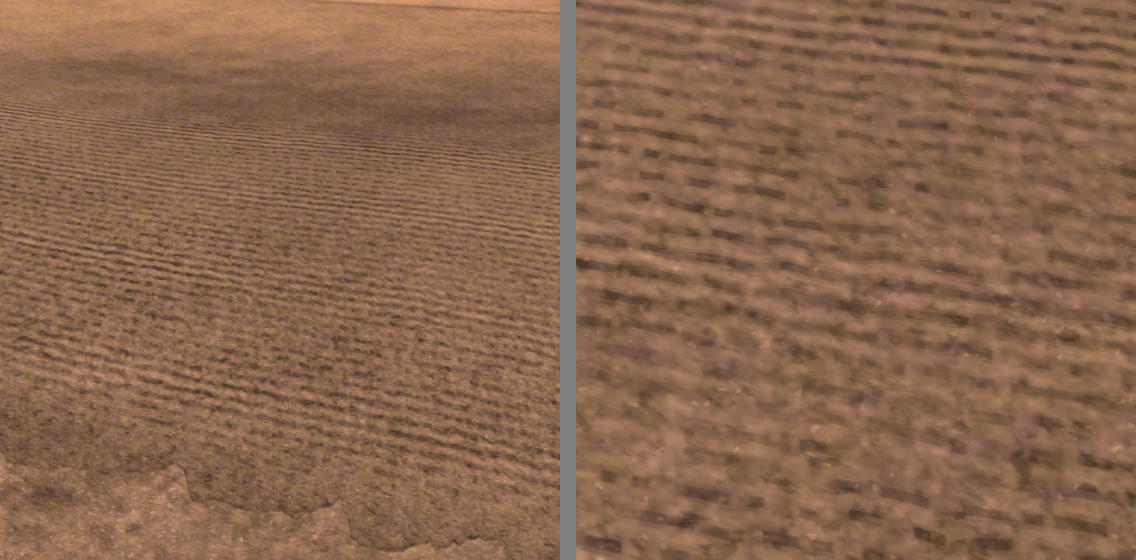
Left, the full canvas; right, a detail of the centre.
Give the GLSL for this texture, as a Shadertoy shader.

```glsl
// Ploughed brown field in perspective, with receding furrows and a crumbling earth bank.
#define ROWS 30.0         // furrows per unit of log depth
#define TRACK_STEP 0.38   // log depth between bold wheel tracks
#define TRACK_PHASE 0.50  // log depth of the nearest track
#define SLOPE_FAR 0.06    // fall of the rows at the horizon
#define SLOPE_GAIN 0.286  // extra fall towards the viewer
#define FIELD_NEAR 0.72   // depth where the furrows stop
#define GROOVE 0.46       // darkness of the furrows
#define GRAIN 0.5         // contrast of the soil grain
#define DARK_SOIL vec3(0.40, 0.292, 0.222)
#define PALE_SOIL vec3(0.735, 0.55, 0.425)
#define WARM_SOIL vec3(0.70, 0.495, 0.345)

float hash(vec2 p) {
    return fract(sin(dot(p, vec2(127.1, 311.7))) * 43758.5453);
}

float noise(vec2 p) {
    vec2 i = floor(p), f = fract(p);
    f = f * f * (3.0 - 2.0 * f);
    return mix(mix(hash(i), hash(i + vec2(1, 0)), f.x),
               mix(hash(i + vec2(0, 1)), hash(i + vec2(1, 1)), f.x), f.y);
}

float fbm(vec2 p) {
    float sum = 0.0, amp = 0.53;
    for (int i = 0; i < 4; i++) {
        sum += amp * noise(p);
        p = mat2(1.6, 1.2, -1.2, 1.6) * p + 7.3;
        amp *= 0.5;
    }
    return sum;
}

// One soft pebble in some of the cells
float pebbles(vec2 p, float density) {
    p += 0.5 * vec2(noise(p * 2.3), noise(p * 2.3 + 17.0));
    vec2 id = floor(p);
    vec2 centre = 0.3 + 0.4 * vec2(hash(id + 3.1), hash(id + 8.7));
    float radius = mix(0.14, 0.34, hash(id + 5.9));
    float dist = length(fract(p) - centre);
    return step(1.0 - density, hash(id)) * (1.0 - smoothstep(radius * 0.5, radius, dist));
}

// Soft elliptical patch
float patchAt(vec2 p, vec2 centre, vec2 size) {
    vec2 q = (p - centre) / size;
    return exp(-dot(q, q));
}

// Upper edge of the bank, measured down from the top
float bankEdge(float x) {
    float f = fract((x - 0.345) / 0.285);
    float spur = pow(f, 3.0) * (1.0 - smoothstep(0.9, 1.0, f)) * smoothstep(0.06, 0.25, x);
    return 0.815 + 0.235 * x - 0.085 * spur + 0.045 * (fbm(vec2(x * 26.0, 4.0)) - 0.5);
}

void mainImage(out vec4 fragColor, in vec2 fragCoord) {
    vec2 uv = fragCoord / iResolution.xy;
    vec2 p = vec2(uv.x, 1.0 - uv.y);
    float px = 1.0 / iResolution.y;

    // Ground coordinates: depth follows the sloping rows
    float bend = 0.006 * sin(p.x * 5.0 + 0.4);
    float depth = (p.y - SLOPE_FAR * p.x - bend) / (1.0 + SLOPE_GAIN * p.x);
    float logDepth = log(max(depth, 0.03));
    float along = (p.x - 0.5) / (max(depth, 0.0) + 0.25);
    float row = logDepth * ROWS;
    float nearness = smoothstep(0.08, 0.5, depth);

    // Broad tone, soil grain and small dark pits
    float broad = fbm(p * vec2(3.5, 9.0) + 2.0);
    vec2 q = vec2(p.x, p.y - 0.2 * p.x);
    float fine = fbm(q * vec2(105.0, 175.0));
    float grit = noise(q * vec2(190.0, 270.0) + 31.0) - 0.5;
    float clods = fbm(vec2(along * 75.0, row * 1.5));
    float tone = 0.47 + 0.36 * (broad - 0.5);
    tone += GRAIN * mix(0.5, 1.0, nearness) * (fine - 0.5 + 0.65 * grit);
    tone += GRAIN * nearness * (clods - 0.5);
    tone -= 0.3 * nearness * smoothstep(0.58, 0.76, fbm(q * vec2(80.0, 125.0) + 50.0));

    // Furrows: bold in the wheel tracks, broken into clods between them
    float inField = smoothstep(0.14, 0.2, depth)
                  * (1.0 - smoothstep(FIELD_NEAR - 0.05, FIELD_NEAR, depth + 0.08 * (broad - 0.5)));
    float trackPos = (fract((logDepth + TRACK_PHASE) / TRACK_STEP + 0.5) - 0.5) * TRACK_STEP;
    float track = exp(-pow(trackPos / 0.06, 2.0));
    float wave = sin(6.28318 * row + 2.0 * (noise(vec2(along * 32.0, row * 0.8)) - 0.5));
    float broken = smoothstep(0.35, 0.65, noise(vec2(along * 80.0, floor(row + 0.25) * 3.7)));
    float strength = mix(0.8 * broken, 0.5 + 0.6 * broken, track)
                   * mix(0.45, 1.15, noise(p * vec2(5, 9) + 9.0));
    tone -= inField * GROOVE * strength * smoothstep(0.15, 0.8, wave);
    tone += inField * (0.1 + 0.14 * track) * smoothstep(0.0, 0.8, -wave);

    // Damp patches and the bare strip next to the bank
    float damp = 0.26 * patchAt(p, vec2(0.82, 0.22), vec2(0.22, 0.06))
               + 0.24 * patchAt(p, vec2(0.18, 0.12), vec2(0.24, 0.035))
               + 0.14 * patchAt(p, vec2(0.52, 0.17), vec2(0.3, 0.05));
    float strip = smoothstep(FIELD_NEAR - 0.03, FIELD_NEAR + 0.03, depth);
    tone -= damp * (0.5 + broad) + 0.15 * strip;

    // Dry streaked far ground and the boundary track
    float far = 1.0 - smoothstep(0.02, 0.17, p.y + 0.1 * (broad - 0.5));
    float streaks = fbm(p * vec2(14.0, 70.0) + 5.0) - 0.5;
    tone += 0.28 * far + 0.55 * streaks * (1.0 - smoothstep(0.1, 0.3, depth));
    float boundary = p.y - 0.05 * (p.x - 0.52);
    float right = smoothstep(0.48, 0.6, p.x);
    tone += right * (0.2 * (1.0 - smoothstep(-0.002, 0.002, boundary))
                     - 0.4 * exp(-pow(boundary / 0.003, 2.0)));

    // Crumbling bank with a shadow along its lip
    float lip = p.y - bankEdge(p.x + 0.012 * (noise(p * 70.0) - 0.5));
    float bank = smoothstep(-1.5 * px, 1.5 * px, lip);
    float hollow = patchAt(p, vec2(0.1, 0.885), vec2(0.08, 0.022));
    float bankTone = 0.56 + 0.9 * (fbm(p * vec2(42.0, 55.0)) - 0.5)
                   + 0.45 * (fine - 0.5) + 0.3 * grit - 0.45 * hollow;
    tone -= 0.4 * exp(-max(-lip, 0.0) / 0.008) * smoothstep(0.2, 0.36, p.x);
    tone = mix(tone, bankTone, bank);
    tone += 0.3 * nearness * pebbles(p * vec2(110.0, 140.0), 0.09);
    tone += 0.36 * bank * pebbles(p * vec2(56.0, 70.0) + 4.0, 0.25);

    // Colour with a slight violet and olive drift
    vec3 soil = mix(DARK_SOIL, PALE_SOIL, clamp(tone, -0.25, 1.15));
    soil = mix(soil, WARM_SOIL * (0.75 + 0.45 * tone), 0.55 * far);
    float drift = fbm(p * vec2(45.0, 70.0) + 20.0) - 0.5;
    soil += vec3(0.015, -0.01, 0.075) * drift + vec3(-0.01, -0.006, 0.02) * damp;
    fragColor = vec4(clamp(soil, 0.0, 1.0), 1.0);
}
```
